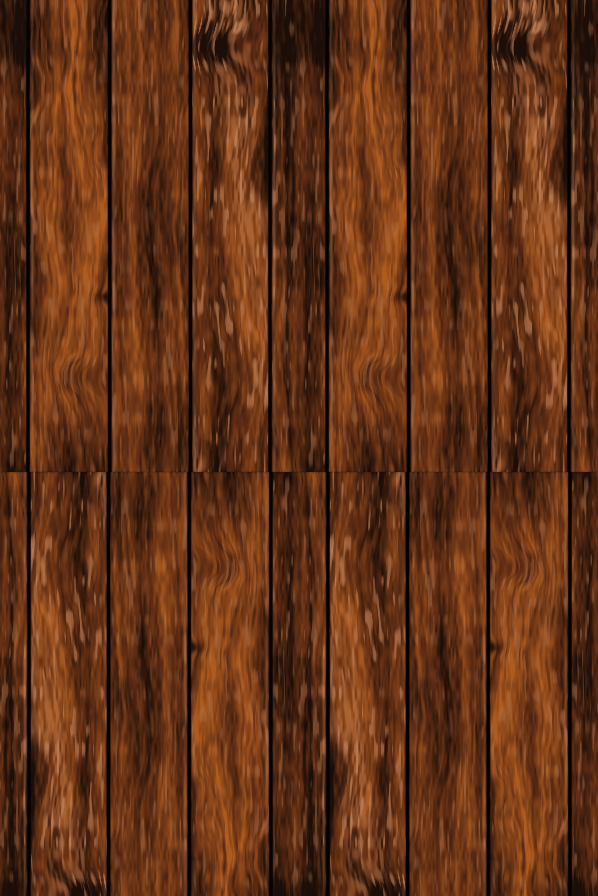
Reproduce this texture procedurally as a Shadertoy shader.

```glsl
#define PERIODS 2.0      // repeats across the canvas
#define SEAM 0.473       // height of the butt joint, as a share of the canvas
#define SHIFT 0.094      // offset of the first gap in a repeat
#define GAP 0.0062       // half width of the gap between planks
#define RING_FREQ 26.0
#define LINE_FREQ 85.0
#define PORE_FREQ 120.0
#define RING_CONTRAST 0.72
#define BLOTCH_CONTRAST 0.85

const vec3 BLACK = vec3(0.05, 0.025, 0.018);
const vec3 BROWN = vec3(0.37, 0.175, 0.075);
const vec3 AMBER = vec3(0.68, 0.355, 0.12);
const vec3 PALE = vec3(0.72, 0.47, 0.31);

// Per plank: left edges, brightness, grain waviness, pale wear, dark streak
const float EDGES[5] = float[5](0.0, 0.273, 0.543, 0.809, 1.0);
const vec4 TONE = vec4(0.63, 0.58, 0.53, 0.40);
const vec4 WAVE = vec4(0.20, 0.07, 0.13, 0.06);
const vec4 WEAR = vec4(0.40, 0.42, 0.70, 0.45);
const vec4 STREAK = vec4(0.0, 0.0, 0.50, 0.24);
const vec4 STREAK_X = vec4(0.0, 0.0, 0.08, 0.13);

// Knots: position, radius, darkness
const vec4 KNOTS[3] = vec4[3](
    vec4(0.246, 0.586, 0.022, 0.45),
    vec4(0.160, 0.320, 0.050, 0.30),
    vec4(0.625, 1.420, 0.060, 0.40));

float hash(vec2 p) {
    return fract(sin(dot(p, vec2(127.1, 311.7))) * 43758.5453);
}

float noise(vec2 p) {
    vec2 i = floor(p), f = fract(p);
    f = f * f * (3.0 - 2.0 * f);
    return mix(mix(hash(i), hash(i + vec2(1, 0)), f.x),
               mix(hash(i + vec2(0, 1)), hash(i + vec2(1, 1)), f.x), f.y);
}

float fbm(vec2 p) {
    float sum = 0.0, amp = 0.5;
    for (int i = 0; i < 4; i++) {
        sum += amp * noise(p);
        p = p * 2.03 + 17.3;
        amp *= 0.5;
    }
    return sum / 0.9375;
}

void mainImage(out vec4 fragColor, in vec2 fragCoord) {
    float px = PERIODS / iResolution.x;
    vec2 p = (fragCoord - vec2(0.0, SEAM * iResolution.y)) * px;

    // The lower row is the upper one turned by half a circle
    if (p.y < 0.0) p = -p;
    p.x = fract(p.x - SHIFT);

    // Find the plank and the distances to its sides
    int id = 0;
    float left = 0.0, right = 0.0;
    for (int i = 0; i < 4; i++) {
        if (p.x >= EDGES[i]) {
            id = i;
            left = p.x - EDGES[i];
            right = EDGES[i + 1] - p.x;
        }
    }
    vec2 seed = vec2(31.7, 13.1) * float(id);

    // Grain coordinate, bent by slow waves and by the knots
    float grain = p.x + WAVE[id] * (fbm(p * vec2(5.0, 2.2) + seed) - 0.5);
    float knots = 0.0;
    for (int i = 0; i < 3; i++) {
        vec4 k = KNOTS[i];
        float d = length((p - k.xy) * vec2(0.8, 1.1)) / k.z;
        float inPlank = step(EDGES[id], k.x) * step(k.x, EDGES[id + 1]);
        grain += inPlank * 1.4 * k.z * exp(-0.5 * d * d);
        knots += inPlank * k.w * exp(-d * d);
    }
    float fiber = mix(p.x, grain, 0.35);

    // Layers of grain, from broad to fine
    float blotch = fbm(p * vec2(7.0, 2.6) + seed + 5.0);
    float rings = fbm(vec2(grain * RING_FREQ, p.y * 1.2) + seed);
    float lines = noise(vec2(grain * LINE_FREQ, p.y * 3.0) + seed);
    float fine = noise(vec2(fiber * 160.0, p.y * 28.0) + seed);
    float tone = TONE[id] + RING_CONTRAST * (rings - 0.5)
               + BLOTCH_CONTRAST * (blotch - 0.5)
               + 0.27 * (lines - 0.5) + 0.30 * (fine - 0.5);

    // Ragged dark heartwood streaks and knots
    float wander = 0.07 * (fbm(vec2(p.y * 2.5, 3.0) + seed) - 0.5);
    float offset = (left - STREAK_X[id] + wander) / 0.035;
    float ragged = smoothstep(0.3, 0.7, mix(rings, lines, 0.6));
    float fade = 1.0 - 0.6 * smoothstep(0.9, 1.4, p.y);
    tone -= STREAK[id] * exp(-offset * offset) * fade * (0.3 + 0.8 * ragged);
    tone -= knots * (0.4 + 0.8 * lines);

    // Darker towards the far end and the long sides
    tone -= 0.10 * smoothstep(0.9, 1.6, p.y);
    tone -= 0.13 * exp(-min(left, right) / 0.018);
    tone = max(tone, 0.09);

    vec3 color = mix(BLACK, BROWN, clamp(2.0 * tone, 0.0, 1.0));
    color = mix(color, AMBER, clamp(2.0 * tone - 1.0, 0.0, 1.0));

    // Pale open pores, dry patches and a worn left edge
    float pores = noise(vec2(fiber * PORE_FREQ, p.y * 16.0) + seed + 9.0);
    pores = smoothstep(0.62, 0.92, pores) * smoothstep(0.15, 0.5, blotch);
    float dry = smoothstep(0.42, 0.7, fbm(p * vec2(12.0, 2.0) + seed + 40.0));
    dry *= smoothstep(0.4, 0.7, WEAR[id]) * smoothstep(0.2, 0.8, fine);
    float rim = exp(-pow((left - 0.014) / 0.005, 2.0));
    rim *= noise(vec2(p.y * 6.0, 1.0) + seed);
    float pale = WEAR[id] * pores + 0.45 * dry * smoothstep(0.1, 0.5, tone) + 0.6 * rim;
    color = mix(color, PALE, clamp(pale, 0.0, 1.0));

    // Gaps between planks and the faint joint between rows
    color *= 0.85 + 0.15 * smoothstep(0.0, 0.004 + px, p.y);
    float wood = smoothstep(GAP - px, GAP + px, min(left, right));
    fragColor = vec4(mix(BLACK * 0.35, color, wood), 1.0);
}
```
